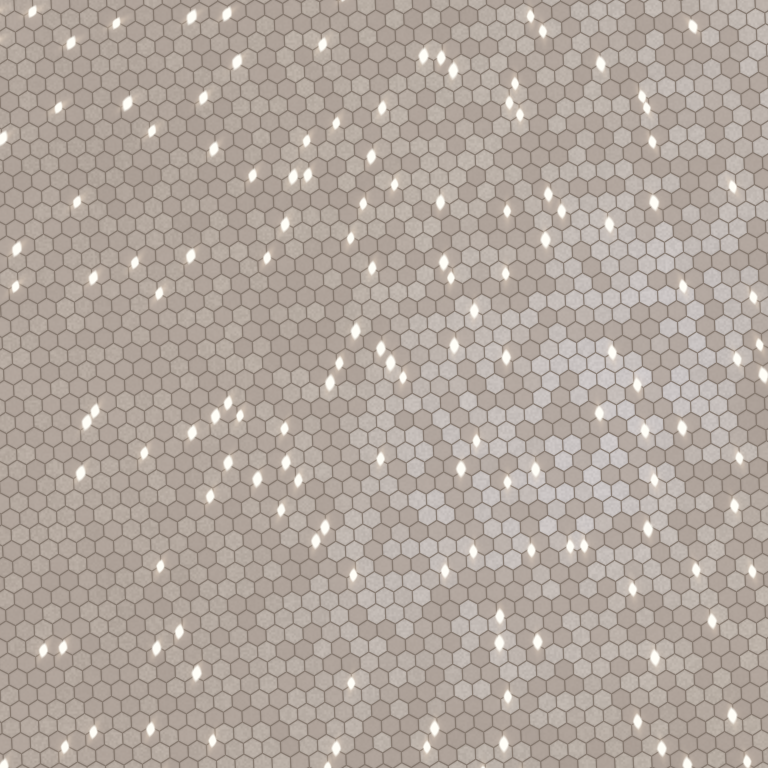
Give the GLSL for this pattern, as a Shadertoy shader.

```glsl
// Polished hexagon mosaic: a slightly tilted hex grid with thin dark joints,
// per-tile shade and sheen from hashed cell keys, and bright glints scattered
// over the joints, each with a soft streak pointing at a distant light.

const float TILES_ACROSS = 41.5;
const float GRID_TILT = 0.047;
const vec2 HEX_STEP = vec2(0.5, 0.8660254);   // half-column and row pitch
const vec2 LIGHT_POS = vec2(0.66, 1.25);
const float JOINT_HALF_WIDTH = 0.034;         // in tile widths
const float GLINT_CHANCE = 0.072;

const vec3 TILE_DARK = vec3(0.675, 0.625, 0.590);
const vec3 TILE_LIGHT = vec3(0.730, 0.690, 0.650);
const vec3 SHEEN = vec3(0.800, 0.780, 0.780);
const vec3 JOINT = vec3(0.500, 0.450, 0.410);
const vec3 GLOW = vec3(0.970, 0.890, 0.800);
const vec3 GLINT = vec3(1.000, 0.995, 0.970);

float hash(vec2 p) {
    vec3 q = fract(vec3(p.xyx) * 0.1031);
    q += dot(q, q.yzx + 33.33);
    return fract((q.x + q.y) * q.z);
}

float valueNoise(vec2 p) {
    vec2 i = floor(p), f = fract(p);
    f = f * f * (3.0 - 2.0 * f);
    return mix(mix(hash(i), hash(i + vec2(1, 0)), f.x),
               mix(hash(i + vec2(0, 1)), hash(i + vec2(1, 1)), f.x), f.y);
}

mat2 rotation(float angle) {
    float c = cos(angle), s = sin(angle);
    return mat2(c, -s, s, c);
}

// Offset from the centre of the nearest unit-wide, pointy-top hexagon.
vec2 hexLocal(vec2 p) {
    vec2 period = 2.0 * HEX_STEP;
    vec2 a = mod(p, period) - HEX_STEP;
    vec2 b = mod(p - HEX_STEP, period) - HEX_STEP;
    return dot(a, a) < dot(b, b) ? a : b;
}

float hexEdgeDistance(vec2 q) {
    q = abs(q);
    return 0.5 - max(q.x, dot(q, HEX_STEP));
}

// Reflected patch of sky, broken up by broad noise.
float sheenAt(vec2 uv) {
    vec2 d = rotation(0.95) * (uv - vec2(0.76, 0.46));
    float patchy = exp(-dot(d * vec2(2.6, 4.6), d * vec2(2.6, 4.6)));
    float corner = 0.45 * smoothstep(0.35, 1.0, uv.x) * smoothstep(0.35, 0.9, uv.y);
    return max(patchy, corner) * (0.55 + 0.6 * valueNoise(uv * 9.0));
}

vec3 tileColour(vec2 key, vec2 uv, vec2 centreUv, vec2 grainPos) {
    float pick = hash(key + 211.0);
    float gloss = smoothstep(0.3, 0.75, pick);
    float brightness = gloss * (0.45 + 0.5 * smoothstep(0.1, 0.6, centreUv.x));
    vec3 col = mix(TILE_DARK, TILE_LIGHT, 0.15 + 0.85 * brightness);
    col = mix(col, SHEEN, clamp(sheenAt(centreUv) * (0.2 + 0.9 * gloss), 0.0, 1.0));
    float grain = valueNoise(grainPos * 9.0) - 0.5;
    float cloud = valueNoise(uv * 5.0 + 40.0) - 0.5;
    return col + 0.035 * grain * (0.4 + gloss) + 0.02 * cloud
               + 0.02 * (hash(key + 503.0) - 0.5);
}

// x: sharp lens-shaped core, y: soft streak along the light direction.
vec2 glint(vec2 r, vec2 towardLight, float size, float px) {
    vec2 axis = normalize(towardLight + vec2(0.0, 1.2));
    vec2 q = abs(vec2(dot(r, vec2(axis.y, -axis.x)), dot(r, axis)));
    vec2 n = q / (vec2(0.23, 0.38) * size);
    float shape = pow(pow(n.x, 1.4) + pow(n.y, 1.4), 1.0 / 1.4);
    float soft = 0.12 + px / 0.3;
    float core = 1.0 - smoothstep(1.0 - soft, 1.0 + soft, shape);
    float along = dot(r, towardLight);
    float across = dot(r, vec2(towardLight.y, -towardLight.x));
    float streak = exp(-along * along / 0.4 - across * across / 0.025);
    return vec2(core, 0.5 * streak + 0.25 * exp(-dot(r, r) / 0.16));
}

vec2 glintField(vec2 p, vec2 key, vec2 light, float px) {
    vec2 total = vec2(0.0);
    for (int j = -2; j <= 2; j++)
    for (int i = -2; i <= 2; i++) {
        float shift = mod(abs(float(j)), 2.0);
        vec2 k = key + vec2(2.0 * float(i) + shift, float(j));
        if (hash(k + 77.0) > GLINT_CHANCE) continue;
        vec2 jitter = vec2(hash(k + 131.0), hash(k + 173.0)) - 0.5;
        vec2 centre = k * HEX_STEP + vec2(0.0, 0.577) + 0.35 * jitter;
        float size = 0.85 + 0.3 * hash(k + 19.0);
        total = max(total, glint(p - centre, normalize(light - centre), size, px));
    }
    return total;
}

void mainImage(out vec4 fragColor, in vec2 fragCoord) {
    vec2 uv = fragCoord / iResolution.y;
    float px = TILES_ACROSS / iResolution.y;
    mat2 tilt = rotation(GRID_TILT);
    // Offset keeps hash keys positive across the canvas.
    vec2 origin = vec2(60.3, 60.2);
    vec2 p = tilt * uv * TILES_ACROSS + origin;
    vec2 local = hexLocal(p);
    vec2 key = round((p - local) / HEX_STEP);
    vec2 centreUv = transpose(tilt) * (p - local - origin) / TILES_ACROSS;

    // Tiles and joints
    vec3 col = tileColour(key, uv, centreUv, p);
    float edge = hexEdgeDistance(local);
    col *= 1.0 - 0.05 * (1.0 - smoothstep(0.03, 0.14, edge));
    float joint = 1.0 - smoothstep(JOINT_HALF_WIDTH - 0.6 * px, JOINT_HALF_WIDTH + 0.6 * px, edge);
    col = mix(col, JOINT, 0.85 * joint);

    // Glints
    vec2 shine = glintField(p, key, tilt * LIGHT_POS * TILES_ACROSS + origin, px);
    col = mix(col, GLOW, 0.8 * shine.y);
    col = mix(col, GLINT, shine.x);
    fragColor = vec4(clamp(col, 0.0, 1.0), 1.0);
}
```
